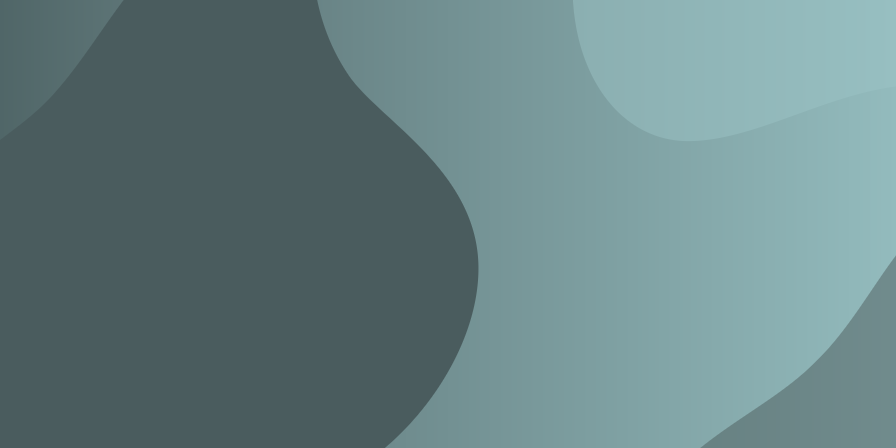
Give the GLSL for this background, as a Shadertoy shader.

```glsl
// Calm overlapping waves in slate and teal on a 2 x 1 canvas.
// Each region is bounded by joined cubic Bezier curves; the signed gap to a
// curve gives a smooth edge, and every pale region has a left-to-right gradient.

const vec3 SLATE      = vec3(0.290, 0.361, 0.369);
const vec3 TEAL_DEEP  = vec3(0.412, 0.518, 0.526);
const vec3 TEAL_LIGHT = vec3(0.576, 0.733, 0.741);

vec2 bezier(vec2 a, vec2 b, vec2 c, vec2 d, float t) {
    float s = 1.0 - t;
    return s*s*s*a + 3.0*s*s*t*b + 3.0*s*t*t*c + t*t*t*d;
}

vec2 bezierTangent(vec2 a, vec2 b, vec2 c, vec2 d, float t) {
    float s = 1.0 - t;
    return s*s*(b - a) + 2.0*s*t*(c - b) + t*t*(d - c);
}

// Signed gap to a curve whose x increases; positive on its left side.
float curveGap(vec2 p, vec2 a, vec2 b, vec2 c, vec2 d) {
    float low = 0.0, high = 1.0;
    for (int i = 0; i < 18; i++) {
        float middle = 0.5*(low + high);
        if (bezier(a, b, c, d, middle).x < p.x) low = middle;
        else high = middle;
    }
    float t = 0.5*(low + high);
    vec2 along = normalize(bezierTangent(a, b, c, d, t));
    vec2 offset = p - bezier(a, b, c, d, t);
    return along.x*offset.y - along.y*offset.x;
}

// Two curves that meet at the point "joint".
float waveGap(vec2 p, vec2 a, vec2 b, vec2 c, vec2 joint, vec2 d, vec2 e, vec2 f) {
    if (p.x < joint.x) return curveGap(p, a, b, c, joint);
    return curveGap(p, joint, d, e, f);
}

// Edge of the large slate hill, with the axes swapped so height increases.
float hillGap(vec2 p) {
    vec2 q = p.yx;
    vec2 crest = vec2(0.401, 1.068);
    if (q.x < crest.x)
        return curveGap(q, vec2(0.0, 0.859), vec2(0.102, 0.979), vec2(0.258, 1.068), crest);
    return waveGap(q, crest, vec2(0.615, 1.068), vec2(0.729, 0.852), vec2(0.828, 0.781),
                   vec2(0.880, 0.745), vec2(0.9375, 0.721), vec2(1.0, 0.708));
}

float upperLeftGap(vec2 p) {
    return waveGap(p, vec2(0.0, 0.6875), vec2(0.044, 0.721), vec2(0.089, 0.753),
                   vec2(0.130, 0.802), vec2(0.182, 0.862), vec2(0.227, 0.935), vec2(0.276, 1.0));
}

float upperRightGap(vec2 p) {
    return waveGap(p, vec2(1.279, 1.0), vec2(1.289, 0.818), vec2(1.393, 0.685),
                   vec2(1.536, 0.685), vec2(1.680, 0.685), vec2(1.836, 0.786), vec2(2.0, 0.807));
}

float lowerRightGap(vec2 p) {
    return -waveGap(p, vec2(1.563, 0.0), vec2(1.654, 0.073), vec2(1.750, 0.120),
                    vec2(1.823, 0.195), vec2(1.893, 0.263), vec2(1.945, 0.357), vec2(2.0, 0.430));
}

float coverage(float gap, float pixel) {
    return clamp(0.5 + gap/pixel, 0.0, 1.0);
}

vec3 gradient(float x, float start, float end, vec3 from, vec3 to) {
    return mix(from, to, clamp((x - start)/(end - start), 0.0, 1.0));
}

void mainImage(out vec4 fragColor, in vec2 fragCoord) {
    vec2 p = fragCoord/iResolution.xy*vec2(2.0, 1.0);
    float pixel = 1.0/iResolution.y;

    // Teal ground and the slate hill
    vec3 color = gradient(p.x, 0.708, 2.0, TEAL_DEEP, TEAL_LIGHT);
    color = mix(color, SLATE, coverage(-hillGap(p), pixel));

    // Corner waves
    vec3 mist = gradient(p.x, 0.0, 0.276, vec3(0.314, 0.400, 0.406), vec3(0.363, 0.455, 0.462));
    color = mix(color, mist, coverage(upperLeftGap(p), pixel));

    vec3 sky = gradient(p.x, 1.279, 2.0, vec3(0.545, 0.686, 0.694), vec3(0.592, 0.749, 0.757));
    color = mix(color, sky, coverage(upperRightGap(p), pixel));

    vec3 shade = gradient(p.x, 1.563, 2.0, vec3(0.406, 0.508, 0.512), vec3(0.440, 0.546, 0.552));
    color = mix(color, shade, coverage(lowerRightGap(p), pixel));

    fragColor = vec4(color, 1.0);
}
```
